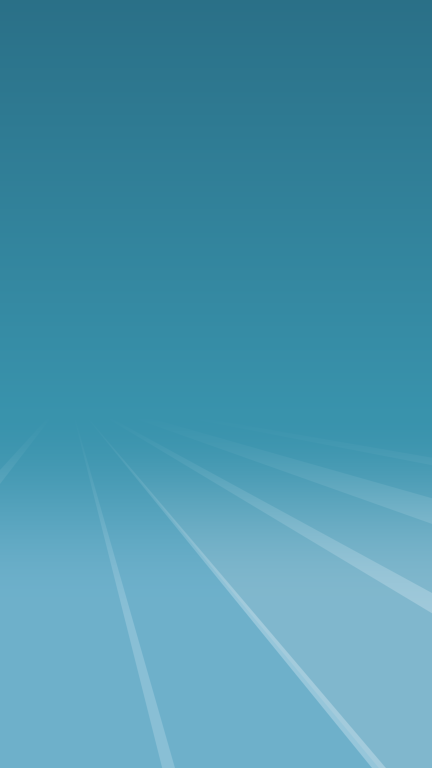
Reproduce this background procedurally as a WebGL 2 fragment shader.

```glsl
#version 300 es
precision highp float;

uniform vec2 u_resolution;
out vec4 fragColor;

// Lengths are fractions of the canvas height, angles are radians from straight down.
const vec3 SKY_TOP = vec3(0.165, 0.438, 0.530);
const vec3 SKY_LOW = vec3(0.222, 0.575, 0.675);
const vec3 GROUND = vec3(0.430, 0.690, 0.793);
const vec3 WASH = vec3(0.720, 0.800, 0.830);
const vec3 BEAM = vec3(0.960, 0.980, 1.000);

const float ASPECT = 0.5625;
const float HORIZON = 0.466;
const float GROUND_FULL = 0.215;
const vec2 VANISH = vec2(0.0892, 0.4857);

const float WASH_ANGLE = 0.694;
const float WASH_TOP = 0.440;
const float WASH_FULL = 0.225;
const float WASH_STRENGTH = 0.25;

const float BEAM_TOP = 0.457;
const float BEAM_FULL = 0.200;

// Each beam: angle, half width, strength.
const int BEAM_COUNT = 6;
const vec3 BEAMS[BEAM_COUNT] = vec3[](
    vec3(-0.698, 0.042, 0.25),
    vec3( 0.262, 0.016, 0.20),
    vec3( 0.694, 0.011, 0.30),
    vec3( 1.051, 0.021, 0.27),
    vec3( 1.262, 0.032, 0.25),
    vec3( 1.390, 0.010, 0.20)
);

// Falls from one to zero across an edge about one pixel wide.
float inside(float dist, float pixel) {
    return 1.0 - smoothstep(-0.7 * pixel, 0.7 * pixel, dist);
}

// Grows from zero at the upper height to one at the lower height.
float fadeDown(float y, float upper, float lower) {
    return clamp((upper - y) / (upper - lower), 0.0, 1.0);
}

vec3 backdrop(float y) {
    vec3 sky = mix(SKY_TOP, SKY_LOW, fadeDown(y, 1.0, HORIZON));
    float ground = smoothstep(0.0, 1.0, fadeDown(y, HORIZON, GROUND_FULL));
    return mix(sky, GROUND, ground);
}

void main() {
    vec2 p = gl_FragCoord.xy / u_resolution;
    p.x *= ASPECT;
    float pixel = 1.0 / u_resolution.y;

    // Polar coordinates around the vanishing point
    vec2 d = p - VANISH;
    float radius = length(d);
    float angle = atan(d.x, -d.y);

    vec3 color = backdrop(p.y);

    // Pale wash over the ground to the right
    float wash = inside((WASH_ANGLE - angle) * radius, pixel);
    wash *= smoothstep(0.0, 1.0, fadeDown(p.y, WASH_TOP, WASH_FULL));
    color = mix(color, WASH, wash * WASH_STRENGTH);

    // Beams spreading towards the viewer
    float beamFade = fadeDown(p.y, BEAM_TOP, BEAM_FULL);
    for (int i = 0; i < BEAM_COUNT; i++) {
        vec3 beam = BEAMS[i];
        float dist = (abs(angle - beam.x) - beam.y) * radius;
        color = mix(color, BEAM, inside(dist, pixel) * beamFade * beam.z);
    }

    fragColor = vec4(color, 1.0);
}
```
